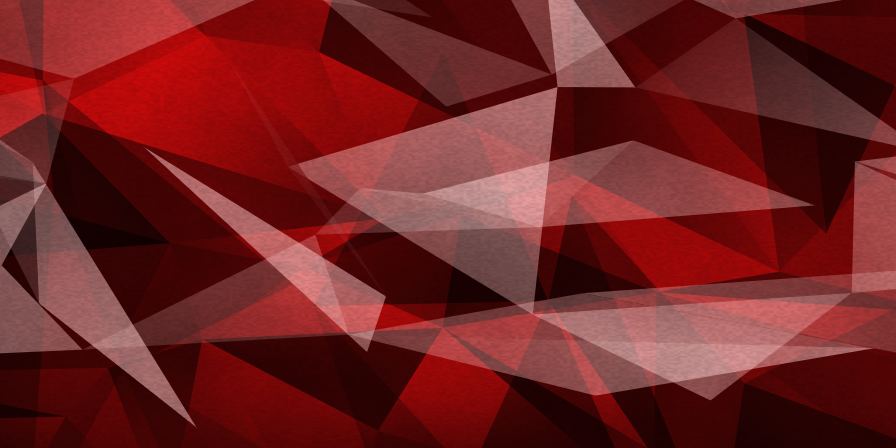
Give the GLSL for this background, as a Shadertoy shader.

```glsl
#define BRIGHT_RED vec3(0.63, 0.030, 0.032)
#define VEIL_TINT vec3(1.3, 1.0, 1.0)
#define JITTER 0.95
#define FADE 0.9
#define SHADOW_SHARE 0.45
#define SHADOW_DEPTH 0.60
#define VEIL_SHARE 0.20
#define VEIL_ALPHA 0.38
#define GRAIN 0.13

vec2 hash2(vec2 p) {
    vec3 q = fract(p.xyx * vec3(0.1031, 0.1030, 0.0973));
    q += dot(q, q.yzx + 33.33);
    return fract((q.xx + q.yz) * q.zy);
}

float valueNoise(vec2 p) {
    vec2 i = floor(p), f = fract(p);
    f *= f * (3.0 - 2.0 * f);
    float low = mix(hash2(i).x, hash2(i + vec2(1, 0)).x, f.x);
    float high = mix(hash2(i + vec2(0, 1)).x, hash2(i + vec2(1, 1)).x, f.x);
    return mix(low, high, f.y);
}

float cross2(vec2 a, vec2 b) { return a.x * b.y - a.y * b.x; }

float edgeDistance(vec2 p, vec2 a, vec2 b) {
    return cross2(b - a, p - a) / max(length(b - a), 1e-4);
}

float triangleCoverage(vec2 p, vec2 a, vec2 b, vec2 c) {
    float side = sign(cross2(b - a, c - a));
    float inside = min(side * edgeDistance(p, a, b),
                   min(side * edgeDistance(p, b, c), side * edgeDistance(p, c, a)));
    return clamp(inside * iResolution.y + 0.5, 0.0, 1.0);
}

// Light gathers at the top and in soft bands, and leaves the bottom
float lightBias(float y) {
    return 0.38 * smoothstep(0.68, 0.95, y) - 0.4 * smoothstep(0.22, 0.05, y)
         + 0.10 * cos(20.0 * (y - 0.31));
}

// Adds (weighted tone, weight) of one facet
void addFacet(vec2 p, vec2 a, vec2 b, vec2 c, vec2 key, float share, float bias,
              inout vec2 sum) {
    float cover = triangleCoverage(p, a, b, c);
    if (cover <= 0.0) return;
    vec2 center = (a + b + c) / 3.0;
    vec2 rnd = hash2(key);
    vec2 slope = FADE * (hash2(key + 31.0) - 0.5) * 2.0;
    float present = step(rnd.x, share + bias * lightBias(center.y));
    float tone = clamp(mix(0.3, 1.0, rnd.y) + dot(p - center, slope), 0.15, 1.05);
    sum += cover * vec2(present * tone, 1.0);
}

vec2 meshVertex(vec2 id, mat2 basis, float seed) {
    return basis * (id + JITTER * (hash2(id + seed) - 0.5));
}

// Jittered slanted lattice, each cell split in two triangles
float facets(vec2 p, mat2 basis, float seed, float share, float bias) {
    vec2 cell = floor(inverse(basis) * p);
    vec2 sum = vec2(0.0);
    for (int j = -1; j <= 1; j++)
    for (int i = -1; i <= 1; i++) {
        vec2 id = cell + vec2(i, j);
        vec2 a = meshVertex(id, basis, seed);
        vec2 b = meshVertex(id + vec2(1, 0), basis, seed);
        vec2 c = meshVertex(id + vec2(0, 1), basis, seed);
        vec2 d = meshVertex(id + vec2(1, 1), basis, seed);
        vec2 key = id + seed + 113.0;
        bool flip = hash2(key + 71.0).x < 0.5;
        addFacet(p, a, b, flip ? c : d, key, share, bias, sum);
        addFacet(p, flip ? b : a, d, c, key + 211.0, share, bias, sum);
    }
    return sum.x / max(sum.y, 1e-3);
}

void mainImage(out vec4 fragColor, in vec2 fragCoord) {
    vec2 p = fragCoord / iResolution.y;

    // Opaque red facets, brighter towards the top
    float tone = facets(p, mat2(0.42, -0.15, 0.10, 0.25), 17.0, 2.0, 0.0);
    tone = mix(0.55, tone, smoothstep(-0.1, 0.2, p.y));
    vec3 color = BRIGHT_RED * tone * mix(0.85, 1.18, p.y);

    // Dark veils
    float shadow = facets(p, mat2(0.38, -0.24, 0.06, 0.42), 343.0, SHADOW_SHARE, -0.5);
    color *= 1.0 - SHADOW_DEPTH * shadow;

    // Pale veils: falling shards, then flat wedges
    float shards = facets(p, mat2(0.42, -0.24, 0.10, 0.22), 529.0, VEIL_SHARE, 1.0);
    float wedges = facets(p, mat2(0.60, 0.05, 0.24, -0.17), 787.0, VEIL_SHARE, 1.0);
    color = mix(color, vec3(1.0), VEIL_ALPHA * shards * VEIL_TINT);
    color = mix(color, vec3(1.0), VEIL_ALPHA * wedges * VEIL_TINT);

    // Paper fibres and soft mottling
    float fibre = valueNoise(p * vec2(130.0, 270.0)) - 0.5;
    float mottle = valueNoise(p * 9.0) + 0.5 * valueNoise(p * 21.0) - 0.75;
    color *= 1.0 + GRAIN * (fibre + 0.6 * mottle);

    fragColor = vec4(clamp(color, 0.0, 1.0), 1.0);
}
```
